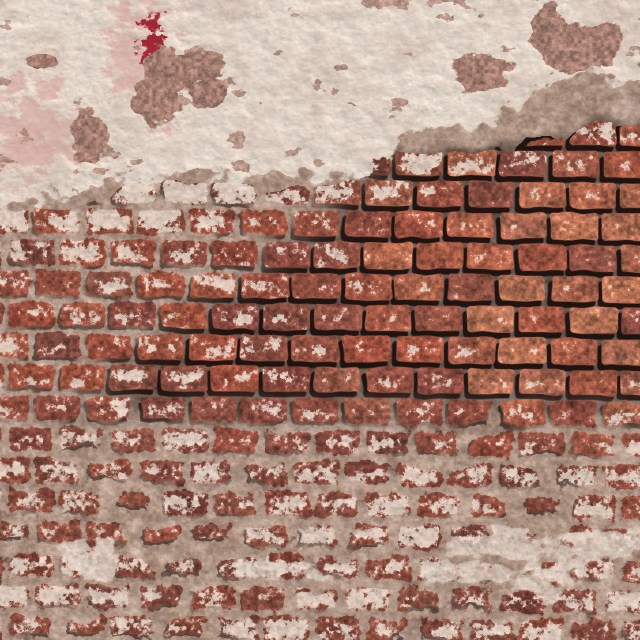
Give the GLSL for this texture, as a three.js fragment shader.

```glsl
// Weathered brick wall: staggered rounded-box bricks with cast shadows in the
// joints, mortar smeared over the lower courses, flaking plaster at the top.
// Layers are blended by distance functions and value noise in canvas units.
varying vec2 vUv;

const float COURSE = 0.0488;   // height of one course
const float EDGE = 0.0014;     // edge softness

float hash(vec2 p) {
  vec3 q = fract(p.xyx * 0.1031);
  q += dot(q, q.yzx + 33.33);
  return fract((q.x + q.y) * q.z);
}

float noise(vec2 p) {
  vec2 i = floor(p), f = fract(p);
  f *= f * (3.0 - 2.0 * f);
  return mix(mix(hash(i), hash(i + vec2(1, 0)), f.x),
             mix(hash(i + vec2(0, 1)), hash(i + vec2(1, 1)), f.x), f.y);
}

// Layered noise around zero
float fbm(vec2 p) {
  float sum = -0.5, amp = 0.52;
  for (int i = 0; i < 5; i++) {
    sum += amp * noise(p);
    p = mat2(1.6, 1.2, -1.2, 1.6) * p + 17.3;
    amp *= 0.5;
  }
  return sum;
}

// Ellipse (centre, radius): 1 at the centre, 0 on the rim
float blob(vec2 p, float x, float y, float rx, float ry) {
  return 1.0 - length((p - vec2(x, y)) / vec2(rx, ry));
}

// x: signed distance, yz: brick id
vec3 brick(vec2 p, float wear) {
  p += (vec2(noise(p * 45.0), noise(p * 45.0 + 71.0)) - 0.5) * 0.004;
  float y = (p.y - 0.011 * p.x - 0.3438) / COURSE;
  float row = floor(y + 0.5);
  float odd = mod(row, 2.0);
  float pitch = mix(0.0807, 0.0798, odd);
  float x = (p.x - mix(0.736, 0.767, odd)) / pitch;
  float col = floor(x + 0.5);
  vec2 id = vec2(col, row) + 40.0;
  vec2 local = vec2((x - col) * pitch + (hash(id + 5.0) - 0.5) * 0.003, (y - row) * COURSE);
  vec2 size = vec2(0.0372 - 0.002 * hash(id), 0.0204 - 0.001 * hash(id + 3.0));
  vec2 q = abs(local) - size + wear * vec2(0.0025, 0.002) + 0.006;
  return vec3(length(max(q, 0.0)) + min(max(q.x, q.y), 0.0) - 0.006, id);
}

// Lower limit of the plaster, measured down from the top
float plasterLimit(float x) {
  return 0.32 - 0.06 * smoothstep(0.07, 0.2, x) + 0.016 * smoothstep(0.33, 0.46, x)
       - 0.08 * smoothstep(0.55, 0.7, x) - 0.072 * smoothstep(0.76, 0.89, x);
}

// Upper limit of the visible bricks
float brickLimit(float x) {
  return 0.318 - 0.032 * smoothstep(0.12, 0.24, x) - 0.06 * smoothstep(0.52, 0.6, x)
       - 0.035 * smoothstep(0.88, 0.94, x);
}

// Bare rough spots within the plaster
float bareSpots(vec2 p) {
  float s = max(blob(p, 0.24, 0.16, 0.036, 0.032), blob(p, 0.295, 0.105, 0.055, 0.026));
  s = max(s, max(blob(p, 0.26, 0.11, 0.03, 0.035), blob(p, 0.325, 0.145, 0.03, 0.024)));
  s = max(s, max(blob(p, 0.14, 0.212, 0.03, 0.037), blob(p, 0.065, 0.093, 0.026, 0.013)));
  s = max(s, max(blob(p, 0.905, 0.078, 0.05, 0.036), blob(p, 0.86, 0.05, 0.026, 0.035)));
  return max(s, max(blob(p, 0.95, 0.058, 0.028, 0.03), blob(p, 0.755, 0.115, 0.042, 0.028)));
}

// Pale patches left over the lowest courses
float remnants(vec2 p) {
  float s = max(blob(p, 0.145, 0.87, 0.046, 0.045), blob(p, 0.77, 0.85, 0.08, 0.024));
  s = max(s, max(blob(p, 0.94, 0.855, 0.07, 0.026), blob(p, 0.73, 0.895, 0.075, 0.02)));
  return max(s, max(blob(p, 0.43, 0.89, 0.07, 0.018), blob(p, 0.85, 0.92, 0.045, 0.035)));
}

void main() {
  vec2 p = vec2(vUv.x, 1.0 - vUv.y), fine = vec2(42, 60);
  float broad = fbm(p * 14.0), medium = fbm(p * fine), grain = fbm(p * 170.0);
  float relief = fbm((p + vec2(0.002, -0.003)) * fine) - medium;

  // Regions of the wall
  float low = smoothstep(0.58, 0.74, p.y);
  float deep = smoothstep(0.0, 0.2, p.x - 0.52 + 1.3 * (p.y - 0.25)) * (1.0 - smoothstep(0.59, 0.69, p.y));
  float wear = max(low, 0.6 * (1.0 - deep)) - 0.3 * deep;
  float below = p.y - brickLimit(p.x);
  float buried = 1.0 - smoothstep(-0.012, 0.012, below + broad * 0.05);

  // Mortar and the shadows cast to the lower left
  vec3 color = mix(vec3(0.54, 0.43, 0.37), vec3(0.79, 0.69, 0.63), clamp(0.55 + medium + grain * 0.9, 0.0, 1.0));
  color *= (1.0 + relief * 0.7) * (1.0 - 0.4 * deep * (1.0 - buried));
  vec3 b = brick(p, wear);
  float erosion = buried * 0.035 + max(wear, 0.0) * (medium * 0.018 + grain * 0.006) + low * max(broad, 0.0) * 0.06;
  float d = b.x + erosion + grain * 0.002;
  float caster = brick(p + vec2(0.006, -0.0085) * mix(0.5, 1.0, deep), wear).x + erosion;
  float shadow = 1.0 - smoothstep(-0.001, 0.0025, caster);
  shadow *= mix(0.6 * smoothstep(-0.08, 0.14, broad), 1.0, deep);
  color = mix(color, vec3(0.11, 0.065, 0.055), shadow * 0.95);

  // Brick faces
  float warm = smoothstep(0.4, 0.75, p.x) * (1.0 - smoothstep(0.6, 0.7, p.y));
  vec3 face = mix(vec3(0.48, 0.27, 0.245), vec3(0.64, 0.32, 0.245), hash(b.yz + 11.0) * (1.0 - 0.4 * low));
  face = mix(face, vec3(0.74, 0.48, 0.35), hash(b.yz + 23.0) * (0.25 + 0.5 * warm));
  face *= 1.03 + medium * 0.6 + grain * 0.9 + relief * 0.6;

  // Flaked paint, thickest at the middle of each face
  float upper = 1.0 - smoothstep(-0.07, 0.07, p.y - 0.46 + 0.27 * p.x);
  float painted = max(max(low, upper), 0.5 - 0.5 * smoothstep(0.4, 0.75, p.x));
  float flakes = medium + grain * 0.8 + 0.3 * clamp(-d / 0.018, 0.0, 1.0) - 0.5;
  flakes += painted * (0.24 + 0.3 * hash(b.yz + 31.0)) + 0.05 * upper + 0.09 * (1.0 - smoothstep(0.03, 0.07, below));
  vec3 paint = vec3(0.86, 0.80, 0.75) * (1.0 + grain * 0.25 + relief * 0.4);
  face = mix(face, paint, smoothstep(-0.09, 0.13, flakes) * 0.93);
  color = mix(color, face, 1.0 - smoothstep(-EDGE, EDGE, d));

  // Plaster with pink stains and a crimson smear
  vec3 plaster = mix(vec3(0.79, 0.71, 0.66), vec3(0.89, 0.84, 0.79), clamp(0.75 + broad + medium, 0.0, 1.0));
  plaster *= 1.0 + relief * 0.5 + grain * 0.12;
  float stain = max(blob(p, 0.21, 0.1, 0.07, 0.12), blob(p, 0.03, 0.2, 0.13, 0.1)) + medium * 2.5;
  plaster = mix(plaster, vec3(0.80, 0.56, 0.54), 0.45 * smoothstep(0.1, 0.8, stain));
  float smear = blob(p, 0.24, 0.07, 0.022, 0.036) + medium * 2.5 + grain;
  plaster = mix(plaster, vec3(0.60, 0.09, 0.16), 0.9 * smoothstep(0.1, 0.45, smear));

  // Plaster coverage, with chips and bare spots
  float cover = plasterLimit(p.x) - p.y + broad * 0.09 + medium * 0.06;
  float bare = smoothstep(-0.03, 0.07, bareSpots(p) + broad * 0.6 + medium * 0.9);
  float chips = 0.75 * smoothstep(0.215, 0.25, fbm(p * vec2(24, 38) + 50.0));
  vec3 rough = vec3(0.64, 0.49, 0.44) * (1.0 + grain * 0.8);
  plaster = mix(plaster, rough, max(bare, chips));
  color = mix(color, plaster, smoothstep(-0.004, 0.004, cover));
  float patches = remnants(p) + medium * 2.0 + broad;
  color = mix(color, paint, 0.8 * smoothstep(0.05, 0.35, patches));

  gl_FragColor = vec4(clamp(color, 0.0, 1.0), 1.0);
}
```
